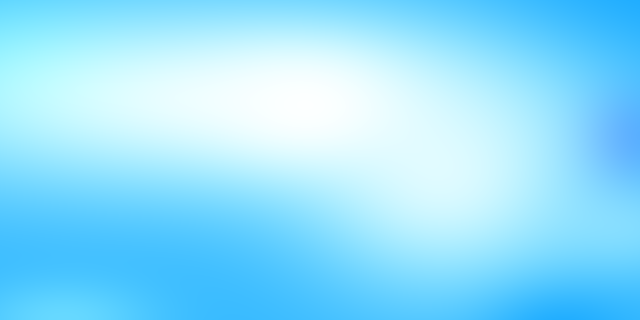
This background is drawn by a WebGL 2 fragment shader. Its source:

```glsl
#version 300 es
precision highp float;
// Soft sky-blue backdrop with a bright curved haze and gentle corner tints.
uniform vec2 u_resolution;
out vec4 fragColor;

// Elliptical Gaussian falloff, 1 at the centre.
float glow(vec2 p, vec2 centre, vec2 radius) {
    vec2 d = (p - centre) / radius;
    return exp(-dot(d, d));
}

// Thins the blue depth under a patch of light.
float lighten(float depth, float strength, float light) {
    return depth * (1.0 - strength * light);
}

// Depth of blue: 0 is white, 1 is fully saturated.
float skyDepth(vec2 p) {
    float depth = 0.8;
    // Wide haze, its white core and the branch curving down to the right
    depth = lighten(depth, 0.90, glow(p, vec2(0.68, 0.69), vec2(1.09, 0.31)));
    depth = lighten(depth, 0.95, glow(p, vec2(0.965, 0.675), vec2(0.29, 0.18)));
    depth = lighten(depth, 0.77, glow(p, vec2(1.39, 0.43), vec2(0.44, 0.35)));
    // Faint light on the lower left and right edges
    depth = lighten(depth, 0.25, glow(p, vec2(0.20, 0.00), vec2(0.29, 0.13)));
    depth = lighten(depth, 0.30, glow(p, vec2(2.00, 0.28), vec2(0.28, 0.16)));
    // Deeper blue at the bottom and in the upper right corner
    depth += 0.15 * glow(p, vec2(1.72, -0.02), vec2(0.23, 0.15));
    depth += 0.14 * glow(p, vec2(2.00, 1.00), vec2(0.68, 0.29));
    depth += 0.05 * glow(p, vec2(1.97, 0.57), vec2(0.16, 0.15));
    return clamp(depth, 0.0, 1.0);
}

// Ramp from white through pale cyan to azure.
vec3 skyColor(float depth) {
    return vec3(1.0 - depth, 1.0 - 0.393 * pow(depth, 1.5), 1.0);
}

void main() {
    // The canvas spans 2 by 1 units
    vec2 p = gl_FragCoord.xy / u_resolution * vec2(2.0, 1.0);
    vec3 color = skyColor(skyDepth(p));

    // Cyan tints on the left, violet tint on the right edge
    float cyanTint = 0.05 * glow(p, vec2(0.0, 0.85), vec2(0.35, 0.25))
                   + 0.03 * glow(p, vec2(0.2, 0.0), vec2(0.29, 0.13));
    float violetTint = 0.11 * glow(p, vec2(1.97, 0.57), vec2(0.16, 0.15));
    color.g += cyanTint - violetTint;

    fragColor = vec4(clamp(color, 0.0, 1.0), 1.0);
}
```
